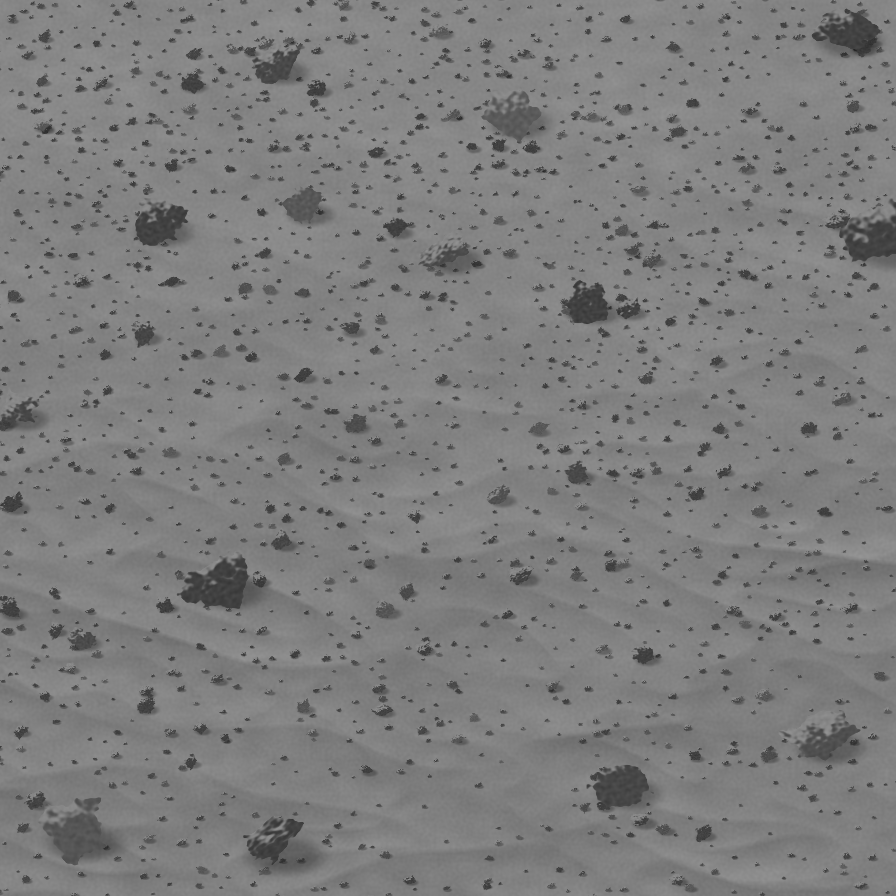
A three.js fragment shader for this texture:

```glsl
// Grey desert plain seen from above: rippled sand strewn with pebbles and dark angular rocks.
varying vec2 vUv;

#define SAND_NEAR 0.498
#define SAND_FAR 0.530
#define ROCK_DARK 0.25
#define ROCK_LIT 0.53
#define RIPPLE_GAIN 0.24
#define MOTTLE 0.035
#define GRAIN 0.030
#define SHADOW 0.26
#define EDGE_BLUR 0.0011

vec2 hash2(vec2 p) {
  vec3 h = fract(p.xyx * vec3(0.1031, 0.1030, 0.0973));
  h += dot(h, h.yzx + 33.33);
  return fract((h.xx + h.yz) * h.zy);
}

float slopeAt(vec2 corner, vec2 offset) {
  return dot(hash2(corner) * 2.0 - 1.0, offset);
}

float gradientNoise(vec2 p) {
  vec2 i = floor(p), f = p - i;
  vec2 w = f * f * f * (f * (f * 6.0 - 15.0) + 10.0);
  vec2 x = vec2(1.0, 0.0), y = vec2(0.0, 1.0);
  return mix(mix(slopeAt(i, f), slopeAt(i + x, f - x), w.x),
             mix(slopeAt(i + y, f - y), slopeAt(i + 1.0, f - 1.0), w.x), w.y);
}

// Sharp-crested sand ridges that run slightly down to the right.
float rippleHeight(vec2 p) {
  p.y += 0.2 * p.x + 0.03 * gradientNoise(p * 6.0 + 4.0);
  float broad = 1.0 - abs(gradientNoise(p * vec2(2.6, 8.0) + 11.0));
  float fine = 1.0 - abs(gradientNoise(p * vec2(7.0, 17.0) + 37.0));
  return broad * broad * broad + 0.4 * fine * fine * fine;
}

float sand(vec2 p) {
  vec2 stride = vec2(-0.001, 0.003);
  float facing = rippleHeight(p + stride) - rippleHeight(p - stride);
  float strength = RIPPLE_GAIN * mix(1.0, 0.25, smoothstep(0.4, 0.95, p.y));
  float tone = mix(SAND_NEAR, SAND_FAR, smoothstep(0.1, 1.0, p.y));
  tone -= strength * facing;
  tone += MOTTLE * gradientNoise(p * vec2(5.0, 11.0) + 71.0);
  return tone + MOTTLE * gradientNoise(p * vec2(30.0, 55.0));
}

// One faceted rock in its own unit space, lit from the upper left.
float rock(float tone, vec2 q, vec2 seed, float blur) {
  vec2 form = hash2(seed + 3.3), kind = hash2(seed + 8.1);
  vec2 shade = (q - vec2(0.35, -0.4)) / vec2(1.15, 0.55);
  tone *= 1.0 - SHADOW * (1.0 - smoothstep(0.5, 1.15, length(shade)));

  float tilt = form.x - 0.35;
  float c = cos(tilt), s = sin(tilt);
  vec2 body = vec2(c * q.x + s * q.y, c * q.y - s * q.x);
  body.y /= mix(0.5, 0.95, form.y);

  float lumps = gradientNoise(body * 2.2 + seed * 3.7);
  float pits = gradientNoise(body * 5.5 + seed * 2.3);
  float outline = -1.0;
  for (int k = 0; k < 6; k++) {
    vec2 cut = hash2(seed + float(k) * 5.7);
    float angle = (float(k) + 0.8 * cut.x) * 1.0472;
    outline = max(outline, dot(body, vec2(cos(angle), sin(angle))) - mix(0.6, 1.0, cut.y));
  }
  outline += 0.28 * lumps + 0.16 * pits;

  float light = q.y - 0.45 * q.x + 0.9 * lumps + 0.7 * pits + 0.9 * kind.x - 0.65;
  float dark = ROCK_DARK + 0.11 * kind.y * kind.y + 0.06 * pits;
  float face = mix(dark, ROCK_LIT + 0.06 * pits, smoothstep(-0.1, 0.5, light));
  return mix(tone, face, 1.0 - smoothstep(-blur, blur, outline));
}

// Scatters at most one rock per grid cell, far rows first.
float scatter(float tone, vec2 p, float cells, vec2 radii, vec2 nearFarDensity) {
  vec2 home = floor(p * cells);
  for (int j = 1; j >= -1; j--) {
    for (int i = -1; i <= 1; i++) {
      vec2 cell = home + vec2(float(i), float(j));
      vec2 seed = cell + cells * 7.31;
      vec2 place = hash2(seed), pick = hash2(seed + 19.7);
      vec2 middle = (cell + 0.08 + 0.84 * place) / cells;
      float density = mix(nearFarDensity.x, nearFarDensity.y, smoothstep(0.1, 0.9, middle.y));
      density *= 1.0 + 0.9 * gradientNoise(middle * 5.0 + 23.0);
      float radius = mix(radii.x, radii.y, pick.y * pick.y);
      vec2 q = (p - middle) / radius;
      if (pick.x > density || dot(q, q) > 5.0) continue;
      tone = rock(tone, q, seed, EDGE_BLUR / radius);
    }
  }
  return tone;
}

void main() {
  float tone = sand(vUv);

  // Grit, pebbles, stones and boulders
  tone = scatter(tone, vUv, 62.0, vec2(0.0022, 0.0052), vec2(0.28, 0.62));
  tone = scatter(tone, vUv, 29.0, vec2(0.0045, 0.0095), vec2(0.32, 0.55));
  tone = scatter(tone, vUv, 13.0, vec2(0.0085, 0.0170), vec2(0.26, 0.30));
  tone = scatter(tone, vUv, 5.0, vec2(0.0250, 0.0480), vec2(0.55, 0.60));

  // Fine film grain
  tone += GRAIN * gradientNoise(vUv * 240.0 + 5.0);
  gl_FragColor = vec4(vec3(tone), 1.0);
}
```
